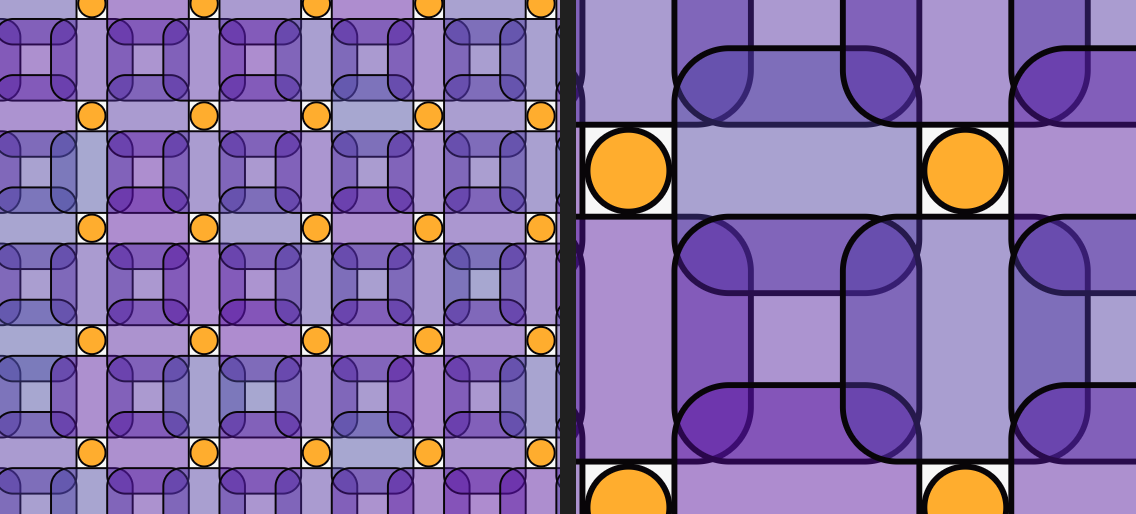
Left: the whole. Right: its middle third, enlarged.
This pattern is drawn by a WebGL 1 fragment shader. Its source:

```glsl
precision highp float;

uniform vec2 u_resolution;

// Lengths are in lattice steps; a full repeat is two steps.
const float STEP_WIDTH = 0.10026;           // lattice step / canvas width
const vec2 ORIGIN = vec2(1.636, 0.065);     // first disc, from the top left
const float TILE_HALF = 0.727;
const float TILE_ROUNDING = 0.325;
const float DISC_RADIUS = 0.243;
const float LINE_HALF = 0.0175;
const float TILE_OPACITY = 0.45;

const vec3 PAPER = vec3(0.97);
const vec3 INK = vec3(0.03, 0.02, 0.03);
const vec3 AMBER = vec3(1.0, 0.68, 0.18);
const vec3 TILE_BLUE = vec3(0.27, 0.28, 0.63);
const vec3 TILE_VIOLET = vec3(0.33, 0.03, 0.62);

float hash(vec2 p) {
  vec3 q = fract(vec3(p.xyx) * vec3(0.1031, 0.1030, 0.0973));
  q += dot(q, q.yzx + 33.33);
  return fract((q.x + q.y) * q.z);
}

float roundedSquare(vec2 p, float halfSize, float rounding) {
  vec2 d = abs(p) - halfSize + rounding;
  return length(max(d, 0.0)) + min(max(d.x, d.y), 0.0) - rounding;
}

// Coverage of the region where dist is negative, smoothed over one pixel.
float coverage(float dist, float pixel) {
  return clamp(0.5 - dist / pixel, 0.0, 1.0);
}

vec3 paintShape(vec3 base, float dist, vec3 fill, float opacity, float pixel) {
  vec3 color = mix(base, fill, opacity * coverage(dist, pixel));
  return mix(color, INK, coverage(abs(dist) - LINE_HALF, pixel));
}

void main() {
  float pixel = 1.0 / (u_resolution.x * STEP_WIDTH);
  vec2 fromTop = vec2(gl_FragCoord.x, u_resolution.y - gl_FragCoord.y);
  vec2 p = fromTop * pixel - ORIGIN;
  vec2 nearest = floor(p + 0.5);
  vec3 color = PAPER;

  // Stack shapes column by column, each column from top to bottom.
  for (int i = -1; i <= 1; i++) {
    for (int j = -1; j <= 1; j++) {
      vec2 node = nearest + vec2(float(i), float(j));
      vec2 local = p - node;
      vec2 parity = mod(node, 2.0);

      if (parity.x + parity.y < 0.5) {
        float disc = length(local) - DISC_RADIUS;
        color = paintShape(color, disc, AMBER, 1.0, pixel);
      } else {
        float tile = roundedSquare(local, TILE_HALF, TILE_ROUNDING);
        vec3 tint = mix(TILE_BLUE, TILE_VIOLET, hash(node + 47.0));
        color = paintShape(color, tile, tint, TILE_OPACITY, pixel);
      }
    }
  }

  gl_FragColor = vec4(color, 1.0);
}
```
